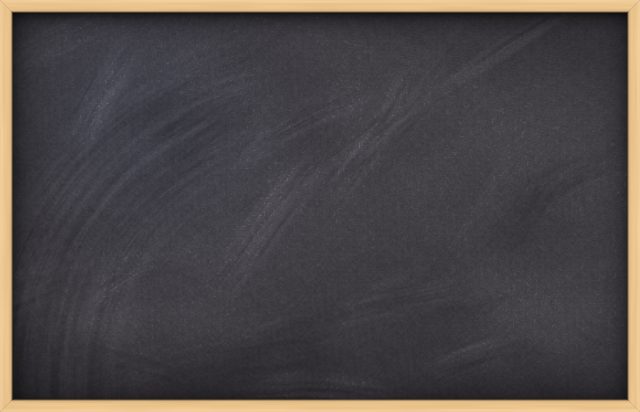
This texture is drawn by a WebGL 2 fragment shader. Its source:

```glsl
#version 300 es
precision highp float;
// A wiped chalkboard with dusty eraser sweeps inside a pale wooden frame.
uniform vec2 u_resolution;
out vec4 fragColor;

float hash(vec2 p) {
  return fract(sin(dot(p, vec2(127.1, 311.7))) * 43758.5453);
}

float noise(vec2 p) {
  vec2 i = floor(p), f = fract(p);
  f = f * f * (3.0 - 2.0 * f);
  return mix(mix(hash(i), hash(i + vec2(1, 0)), f.x),
             mix(hash(i + vec2(0, 1)), hash(i + vec2(1, 1)), f.x), f.y);
}

float fbm(vec2 p) {
  float sum = 0.0, gain = 0.5;
  for (int i = 0; i < 4; i++) {
    sum += gain * noise(p);
    p = mat2(1.6, 1.2, -1.2, 1.6) * p + 7.3;
    gain *= 0.5;
  }
  return sum;
}

// Fine lines that run along x
float streaks(vec2 q) {
  return 0.6 * noise(q * vec2(5.0, 75.0)) + 0.4 * noise(q * vec2(13.0, 190.0));
}

// Scattered, slightly bent wipes of the eraser
float wipes(vec2 p, float aspect) {
  float sum = 0.0;
  for (int i = 0; i < 56; i++) {
    vec2 seed = vec2(float(i), 3.7);
    vec2 centre = vec2(hash(seed) * aspect, hash(seed + 11.0));
    float steep = smoothstep(0.1, 0.5, centre.y) * (1.0 - 0.6 * smoothstep(0.75, 1.0, centre.y));
    float angle = mix(0.0, 0.75, steep) + 0.7 * (hash(seed + 23.0) - 0.5);
    vec2 q = p - centre;
    q = vec2(cos(angle) * q.x + sin(angle) * q.y, cos(angle) * q.y - sin(angle) * q.x);
    q.y += (hash(seed + 31.0) - 0.2) * 0.9 * q.x * q.x;
    float halfLength = mix(0.1, 0.3, hash(seed + 43.0));
    float halfWidth = mix(0.025, 0.085, hash(seed + 57.0));
    float mask = (1.0 - smoothstep(0.2, 1.0, abs(q.x) / halfLength))
               * (1.0 - smoothstep(0.3, 1.0, abs(q.y) / halfWidth));
    float tone = 1.4 * hash(seed + 61.0) - 0.45;
    sum += mask * tone * (streaks(q + seed) - 0.3);
  }
  return sum;
}

vec3 board(vec2 p, vec2 size, vec4 gap) {
  // Wide curved sweep over the left side
  vec2 fromPivot = p - vec2(0.78, 0.08);
  float radius = length(fromPivot);
  float turn = atan(fromPivot.y, -fromPivot.x);
  float sweep = smoothstep(0.4, 0.6, radius) * (1.0 - smoothstep(0.75, 0.95, radius))
              * (1.0 - smoothstep(0.45, 0.8, p.x));
  float arcs = sweep * (streaks(vec2(turn * 0.6, radius)) - 0.42);

  // Cloudy dust, wipes and powder grain
  float cloud = fbm(p * vec2(3.0, 4.5) + 4.0) - 0.47;
  float dust = wipes(p, size.x);
  float level = 0.247 + 0.09 * cloud + 0.12 * dust + 0.07 * arcs;
  level += 0.035 * (noise(p * 270.0) - 0.5) + 0.018 * (noise(p * 120.0 + 9.0) - 0.5);
  float density = clamp(0.25 + 1.6 * dust + 1.2 * cloud, 0.0, 1.0);
  level += 0.1 * density * smoothstep(0.72, 1.0, noise(p * 235.0 + 31.0));

  // Shadow cast by the frame: left, right, bottom, top
  vec4 shade = 1.0 - vec4(0.5, 0.45, 0.35, 0.75) * exp(-gap / vec4(0.03, 0.028, 0.03, 0.025));
  level *= shade.x * shade.y * shade.z * shade.w;
  level *= mix(0.8, 1.0, smoothstep(0.0, 0.28, p.y + 0.15 * cloud));
  float blueDust = exp(-9.0 * dot(p - vec2(0.32, 0.73), p - vec2(0.32, 0.73)));
  return level * mix(vec3(1.0, 0.957, 1.043), vec3(0.99, 0.99, 1.13), blueDust);
}

vec3 frame(vec2 p, vec2 inset, float depth) {
  bool horizontal = inset.y < inset.x;
  vec2 along = horizontal ? p : p.yx;
  float grain = noise(along * vec2(9.0, 210.0)) - 0.5;
  vec3 wood = vec3(0.92, 0.77, 0.55) + 0.035 * grain;
  wood += vec3(0.02, 0.035, 0.055) * (1.0 - smoothstep(0.1, 0.35, depth));
  wood *= 1.0 - 0.07 * smoothstep(0.65, 0.95, depth);
  // Mitred corners
  wood *= 1.0 - 0.08 * (1.0 - smoothstep(0.0, 0.003, abs(inset.x - inset.y)));
  return wood;
}

void main() {
  vec2 p = gl_FragCoord.xy / u_resolution.y;
  vec2 size = vec2(u_resolution.x / u_resolution.y, 1.0);
  vec2 inset = min(p, size - p);
  float edge = min(inset.x, inset.y);
  float frameWidth = 0.029;
  float blur = 0.7 / u_resolution.y;

  vec4 gap = max(vec4(p.x, size.x - p.x, p.y, 1.0 - p.y) - frameWidth, 0.0);
  vec3 color = board(p, size, gap);
  // Dark inner lip, then the wood over it
  color = mix(vec3(0.44, 0.36, 0.25), color, smoothstep(-blur, blur, edge - frameWidth - 0.0015));
  color = mix(frame(p, inset, edge / frameWidth), color, smoothstep(-blur, blur, edge - frameWidth + 0.001));
  fragColor = vec4(color, 1.0);
}
```
